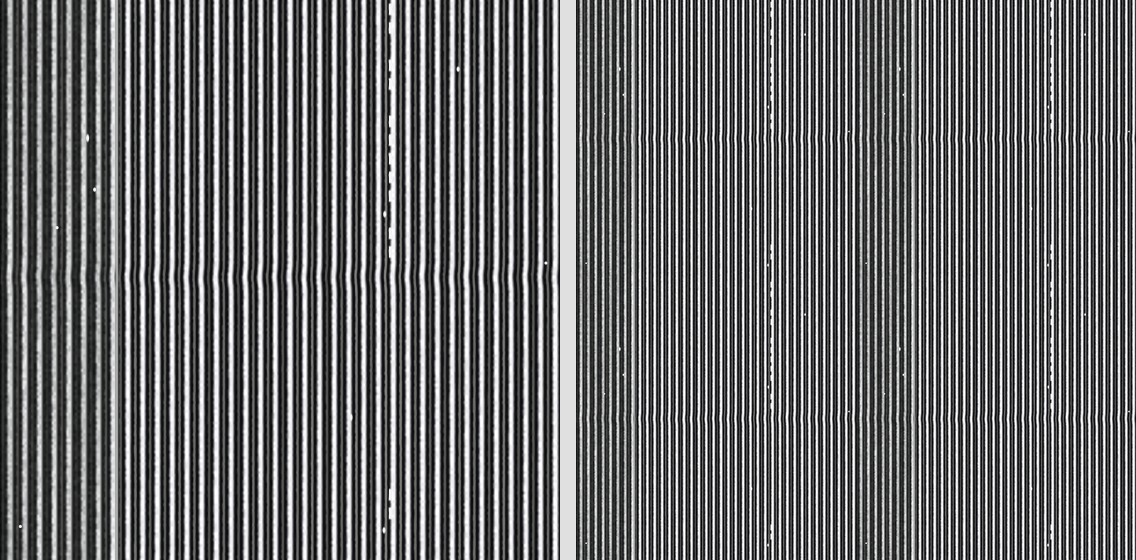
Left: one tile. Right: repeated 2 by 2.
This pattern is drawn by a WebGL 2 fragment shader. Its source:

```glsl
#version 300 es
precision highp float;
// Upright white ribs with thin grey ridges between them, worn and dulled at the left; tiles both ways.

uniform vec2 u_resolution;
out vec4 fragColor;

const float TAU = 6.2831853;

// Layout, in repeats across the canvas and fractions of one repeat
const float RIBS = 38.0;
const float PHASE = 0.19;
const float RIB_CORE = 0.05;
const float RIB_FOOT = 0.29;
const float RIDGE_HALF = 0.145;
const float KINK = 0.06;
const float KINK_Y = 0.505;

// Wear
const float WORN_RIBS = 8.0;
const float SEAM_X = 0.209;
const float DASH_RIB = 26.0;
const float DASH_ROWS = 30.0;
const float GRAIN_CELLS = 192.0;
const float GRAIN = 0.10;
const float SPECK_CELLS = 14.0;
const float SPECK_CHANCE = 0.06;

const vec3 GAP = vec3(0.055, 0.058, 0.070);
const vec3 WORN_GAP = vec3(0.120, 0.125, 0.130);
const vec3 RIDGE = vec3(0.470, 0.470, 0.450);
const vec3 RIB = vec3(0.965, 0.965, 0.975);
const vec3 WORN_RIB = vec3(0.800, 0.805, 0.800);

float hash(vec2 cell, uint seed) {
    uvec2 q = uvec2(cell);
    uint h = q.x * 1597u + q.y * 51749u + seed * 7919u;
    h = h * 747796u + 28913u;
    h = ((h >> ((h >> 28) + 4u)) ^ h) * 277803u;
    h = (h ^ (h >> 15)) * 73721u;
    h ^= h >> 13;
    return float(h & 65535u) / 65535.0;
}

// Value noise that wraps after the given number of cells
float wrapNoise(vec2 uv, vec2 cells, uint seed) {
    vec2 p = uv * cells;
    vec2 i = floor(p);
    vec2 f = fract(p);
    f = f * f * (3.0 - 2.0 * f);
    vec2 a = mod(i, cells);
    vec2 b = mod(i + 1.0, cells);
    float low = mix(hash(a, seed), hash(vec2(b.x, a.y), seed), f.x);
    float high = mix(hash(vec2(a.x, b.y), seed), hash(b, seed), f.x);
    return mix(low, high, f.y);
}

float wornAt(float id) {
    return 1.0 - smoothstep(WORN_RIBS - 2.0, WORN_RIBS, id);
}

// Broken bright line on the left flank of one rib
float dashes(float s, float y) {
    float row = y * DASH_ROWS;
    float stretch = max(step(0.53, y), step(y, 0.14));
    float present = step(0.25, hash(vec2(floor(row), 3.0), 5u));
    float across = 1.0 - smoothstep(0.06, 0.15, abs(s - DASH_RIB - 0.30));
    float along = 1.0 - smoothstep(0.24, 0.38, abs(fract(row) - 0.5));
    return stretch * present * across * along;
}

// Sparse bright chips, kept inside their cells
float specks(vec2 uv) {
    vec2 p = uv * SPECK_CELLS;
    vec2 cell = mod(floor(p), SPECK_CELLS);
    vec2 center = 0.15 + 0.7 * vec2(hash(cell, 11u), hash(cell, 12u));
    vec2 stretch = vec2(1.0, mix(0.4, 1.0, hash(cell, 13u)));
    float dist = length((fract(p) - center) * stretch);
    return step(hash(cell, 14u), SPECK_CHANCE) * (1.0 - smoothstep(0.02, 0.055, dist));
}

void main() {
    vec2 uv = gl_FragCoord.xy / u_resolution;
    float grain = wrapNoise(uv, vec2(GRAIN_CELLS), 1u) - 0.5;

    // Rib coordinate with a small kink halfway up and a rough edge
    float rise = (uv.y - KINK_Y) / 0.015;
    float s = uv.x * RIBS - PHASE + KINK * exp(-rise * rise) + 0.03 * grain;
    float ribId = mod(floor(s), RIBS);
    float ridgeId = mod(floor(s + 0.5), RIBS);
    float d = abs(fract(s) - 0.5);
    float ribWorn = wornAt(ribId);
    float ridgeWorn = wornAt(ridgeId);

    // Dark gap with a thin ridge along its middle
    float ridge = 1.0 - smoothstep(0.02, RIDGE_HALF, 0.5 - d);
    float ridgeLight = mix(0.65, 1.1, hash(vec2(ridgeId, 0.0), 2u)) * mix(1.0, 0.6, ridgeWorn);
    vec3 color = mix(GAP, WORN_GAP, ribWorn);
    color = mix(color, RIDGE * ridgeLight, ridge);

    // Soft-edged rib, dulled unevenly where worn
    float width = 0.02 * (hash(vec2(ribId, 0.0), 3u) - 0.5);
    float rib = 1.0 - smoothstep(RIB_CORE + width, RIB_FOOT + width, d);
    float fade = 0.05 * sin(TAU * (uv.y + hash(vec2(ribId, 0.0), 4u)));
    vec3 ribColor = mix(RIB, WORN_RIB + fade, ribWorn);
    color = mix(color, ribColor, rib);

    // Grain, seam line, dashes and chips
    color += grain * GRAIN * (0.4 + 0.6 * rib) * (1.0 + ribWorn);
    float seam = 1.0 - smoothstep(0.0010, 0.0035, abs(uv.x - SEAM_X));
    color = mix(color, WORN_RIB, 0.75 * seam);
    color = mix(color, RIB, max(dashes(s, uv.y), specks(uv)));

    fragColor = vec4(clamp(color, 0.0, 1.0), 1.0);
}
```
